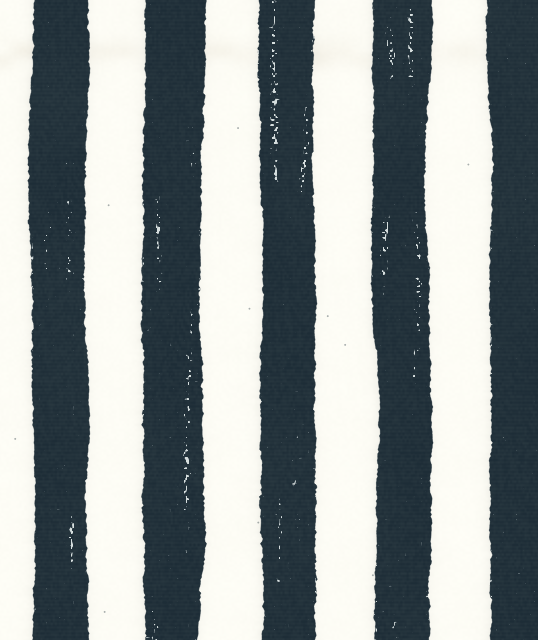
A WebGL 1 fragment shader for this pattern:

```glsl
precision highp float;
// Hand-printed navy stripes on cream cloth. Each stripe is a repeated band whose
// two edges wander with noise; dry-brush flecks follow two drifting tracks per
// stripe, and fine ribs give the ink a woven look. Unit length: canvas width.

uniform vec2 u_resolution;

const float PERIOD = 0.212;
const float FIRST_CENTER = 0.112;
const float HALF_WIDTH = 0.0515;
const float RIBS = 140.0;

const vec3 CREAM = vec3(0.995, 0.993, 0.965);
const vec3 SMUDGE = vec3(0.93, 0.91, 0.86);
const vec3 INK_DARK = vec3(0.115, 0.175, 0.215);
const vec3 INK_LIGHT = vec3(0.165, 0.225, 0.255);
const vec3 FLECK = vec3(0.84, 0.87, 0.87);

float hash(vec2 p) {
  return fract(sin(dot(p, vec2(127.1, 311.7))) * 43758.55);
}

float noise(vec2 p) {
  vec2 cell = floor(p);
  vec2 f = fract(p);
  f = f * f * (3.0 - 2.0 * f);
  float low = mix(hash(cell), hash(cell + vec2(1.0, 0.0)), f.x);
  float high = mix(hash(cell + vec2(0.0, 1.0)), hash(cell + vec2(1.0, 1.0)), f.x);
  return mix(low, high, f.y);
}

// Noise along one line, centred on zero; integer seeds are independent.
float wander(float y, float seed) {
  return noise(vec2(y, seed)) - 0.5;
}

float bell(float x) {
  return exp(-x * x);
}

// Sideways shift of a printed edge: slow sway, small bumps and fine fray.
float edgeShift(float y, float seed) {
  return 0.013 * wander(y * 4.5, seed)
       + 0.004 * wander(y * 19.0, seed + 1.0)
       + 0.0035 * wander(y * 95.0, seed + 2.0)
       + 0.0025 * wander(y * 240.0, seed + 3.0);
}

// Signed distance to a stripe, x measured from its centre; negative inside.
float stripe(float x, float y, float seed) {
  float sway = 0.006 * wander(y * 2.2, seed);
  float left = -HALF_WIDTH + sway + edgeShift(y, seed + 1.0);
  float right = HALF_WIDTH + sway + edgeShift(y, seed + 6.0);
  return max(left - x, x - right);
}

// Dry-brush strength of one patchy vertical track.
float dryTrack(float x, float y, float offset, float seed) {
  float center = offset + 0.022 * wander(y * 3.0, seed);
  float spread = 0.007 + 0.006 * wander(y * 8.0, seed + 1.0);
  float patches = smoothstep(0.02, 0.36, wander(y * 5.5, seed + 2.0));
  return bell((x - center) / spread) * patches;
}

// Coverage of bare flecks where the print wore thin.
float flecks(vec2 p, float x, float d, float seed) {
  float wear = dryTrack(x, p.y, -0.026, seed + 20.0);
  wear = max(wear, dryTrack(x, p.y, 0.024, seed + 30.0));
  float rim = smoothstep(-0.011, 0.0, d) * noise(vec2(p.y * 9.0, seed + 40.0));
  wear = max(max(wear, 0.6 * rim), 0.14);
  float grain = noise(p * vec2(300.0, 210.0));
  float threshold = 1.0 - 0.38 * wear;
  return smoothstep(threshold, threshold + 0.14, grain);
}

vec3 ink(vec2 p) {
  float rib = sin(6.2832 * RIBS * p.y);
  float weave = noise(p * vec2(260.0, 170.0)) - 0.5;
  float cloud = noise(p * vec2(9.0, 6.0)) - 0.5;
  float tone = 0.42 + 0.16 * rib + 0.6 * weave + 0.35 * cloud;
  return mix(INK_DARK, INK_LIGHT, clamp(tone, 0.0, 1.0));
}

// Cream ground with a faint soiled band near the top and edge shading.
vec3 cloth(vec2 p, float x, float d, float top) {
  float blotch = noise(p * vec2(22.0, 30.0));
  float band = bell((p.y - top + 0.1) / 0.025) * blotch;
  vec3 color = mix(CREAM, SMUDGE, 0.55 * band + 0.05 * blotch);
  float shade = x < 0.0 ? 0.05 : 0.025;
  color *= 1.0 - shade * exp(-max(d, 0.0) / 0.008);
  return color + 0.008 * (noise(p * 210.0) - 0.5);
}

// Rare tiny dark specks, one candidate per grid cell.
float specks(vec2 p, float pixel) {
  vec2 grid = p * 12.0;
  vec2 cell = floor(grid);
  vec2 spot = 0.2 + 0.6 * vec2(hash(cell + 3.0), hash(cell + 7.0));
  float distance = length(fract(grid) - spot) / 12.0;
  return step(0.9, hash(cell + 11.0)) * (1.0 - smoothstep(0.0005, 0.001 + pixel, distance));
}

void main() {
  vec2 p = gl_FragCoord.xy / u_resolution.x;
  float pixel = 1.0 / u_resolution.x;
  float top = u_resolution.y / u_resolution.x;

  // Repeat: stripe number and position relative to its centre.
  float index = floor((p.x - FIRST_CENTER) / PERIOD + 0.5);
  float x = p.x - FIRST_CENTER - index * PERIOD;
  float seed = 60.0 * index + 5.0;
  float d = stripe(x, p.y, seed);

  vec3 ground = mix(cloth(p, x, d, top), INK_LIGHT, 0.4 * specks(p, pixel));
  vec3 print = mix(ink(p), FLECK, flecks(p, x, d, seed));
  float coverage = 1.0 - smoothstep(-0.8 * pixel, 0.8 * pixel, d);
  gl_FragColor = vec4(mix(ground, print, coverage), 1.0);
}
```
